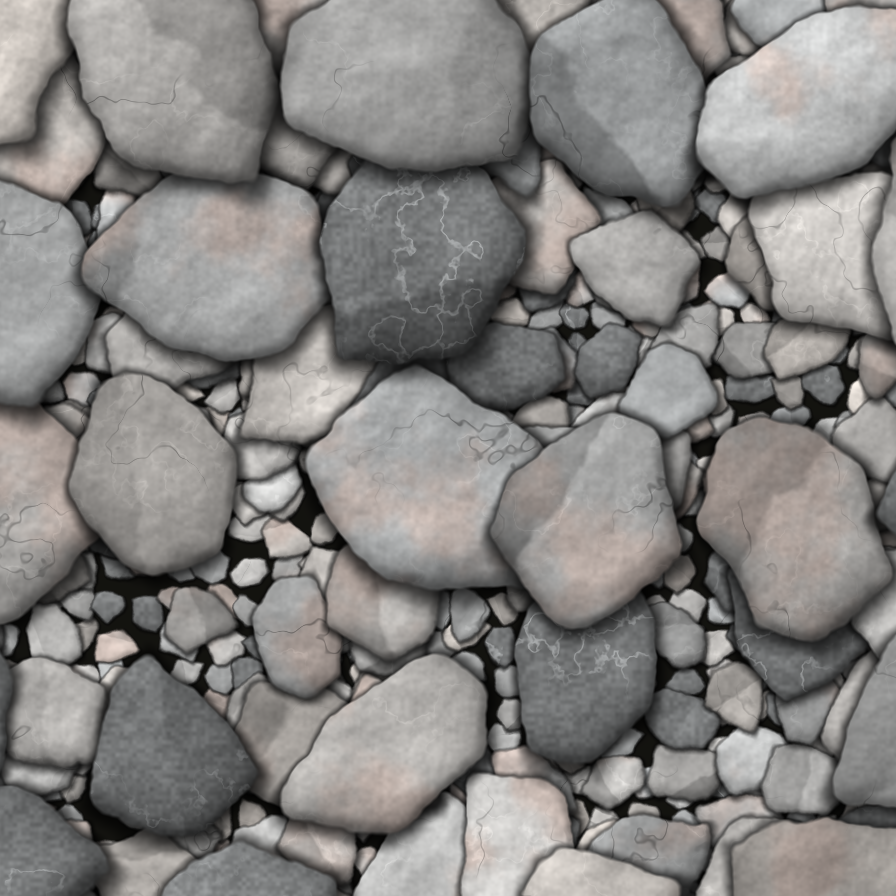
Write a three.js fragment shader that draws this texture.

```glsl
// Heap of broken grey limestone: large angular rocks over rubble and pebbles.
varying vec2 vUv;

const vec3 GAP_COLOR = vec3(0.075, 0.073, 0.06);
const vec3 WARM_TINT = vec3(1.03, 0.995, 0.96);
const vec3 COOL_TINT = vec3(0.985, 1.0, 1.005);
const vec3 RUST_TINT = vec3(1.06, 0.965, 0.92);
const vec2 LIGHT_DIR = vec2(-0.5, 0.866);
const float PALE_LOW = 0.60;        // tone range of the pale stones
const float PALE_HIGH = 0.80;
const float DARK_TONE = 0.47;
const float DARK_SHARE = 0.2;
const float SHADOW_LEVEL = 0.24;
const float EDGE_SOFT = 0.0022;     // outline blur, in canvas units
const float ROUNDING = 17.0;        // higher gives sharper corners
const float SIDES = 7.0;
const float TAU = 6.2831853;

float hash(vec2 p) {
  return fract(sin(dot(p, vec2(127.1, 311.7))) * 43758.5453);
}

float noise(vec2 p) {
  vec2 i = floor(p), f = fract(p);
  f = f * f * (3.0 - 2.0 * f);
  return mix(mix(hash(i), hash(i + vec2(1.0, 0.0)), f.x),
             mix(hash(i + vec2(0.0, 1.0)), hash(i + 1.0), f.x), f.y);
}

float fbm(vec2 p) {
  float sum = 0.0, amp = 0.5;
  for (int i = 0; i < 5; i++) {
    sum += amp * noise(p);
    p = mat2(1.6, 1.2, -1.2, 1.6) * p + 7.3;
    amp *= 0.5;
  }
  return sum;
}

// Thin bright lines along the middle level of the noise.
float veins(vec2 p, float width) {
  return 1.0 - smoothstep(0.0, width, abs(fbm(p) - 0.48));
}

// Mineral colour and rough relief of one stone face.
vec3 rockSurface(vec2 p, vec2 id) {
  vec2 s = p + 5.0 * vec2(hash(id + 2.1), hash(id + 4.7));
  float kind = hash(id + 8.3);
  float dark = 1.0 - step(DARK_SHARE, kind);
  float tone = mix(mix(PALE_LOW, PALE_HIGH, hash(id + 6.9)), DARK_TONE, dark);
  float mottle = fbm(s * 13.0);
  float relief = fbm(s * 18.0) - fbm(s * 18.0 + LIGHT_DIR * 0.14);
  float grain = noise(s * 210.0) - 0.5;
  tone *= 1.0 + 0.3 * (mottle - 0.48) - 0.7 * relief + (0.07 + 0.14 * dark) * grain;
  float patches = smoothstep(0.4, 0.65, fbm(s * 9.0 + 31.0));
  tone += (0.05 + 0.13 * dark) * veins(s * 22.0, 0.03) * patches;
  tone -= 0.16 * (1.0 - dark) * veins(s * 7.0 + 17.0, 0.007) * patches;
  vec3 tint = mix(COOL_TINT, WARM_TINT, hash(id + 3.3) * (1.0 - dark));
  float rust = smoothstep(0.5, 0.68, fbm(s * 8.0 + 53.0)) * step(0.45, kind);
  return tone * mix(tint, RUST_TINT, 0.8 * rust);
}

// Draws one stone, and its contact shadow, over the colour below.
vec3 paintStone(vec3 below, vec2 p, vec2 q, float radius, vec2 id) {
  float spin = TAU * hash(id + 1.7);
  float c = cos(spin), s = sin(spin);
  mat2 turn = mat2(c, -s, s, c);
  float stretch = mix(1.0, 1.25, hash(id + 5.1));
  q = turn * q / vec2(stretch, 1.0 / stretch);

  // Smooth intersection of half planes, with the blended outward normal.
  float total = 0.0;
  vec2 normal = vec2(0.0);
  for (float k = 0.0; k < SIDES; k++) {
    vec2 key = id + k * 1.37;
    float a = TAU * (k + 0.75 * hash(key)) / SIDES;
    vec2 side = vec2(cos(a), sin(a));
    float w = exp(ROUNDING * (dot(q, side) - mix(0.74, 1.1, hash(key + 9.2))));
    total += w;
    normal += w * side;
  }
  float d = log(total) / ROUNDING;
  normal = (normal / total) * turn;
  float lit = dot(normal, LIGHT_DIR);

  below *= mix(SHADOW_LEVEL, 1.0, smoothstep(-0.03, 0.17 - 0.08 * lit, d));
  float cover = 1.0 - smoothstep(-EDGE_SOFT, EDGE_SOFT, d * radius);
  if (cover <= 0.0) return below;

  // Rounded flanks, one broken facet and a dark underside.
  float bevel = smoothstep(-0.48, 0.04, d);
  float shade = 1.0 + bevel * (0.2 * lit - 0.1);
  float fa = TAU * hash(id + 7.7);
  float crease = dot(q, vec2(cos(fa), sin(fa))) - 0.6 * hash(id + 2.9);
  crease += 0.5 * (fbm(p * 16.0 + id) - 0.48);
  shade += smoothstep(-0.05, 0.06, crease) * 0.32 * (hash(id + 6.1) - 0.65);
  shade *= 1.0 - (0.2 - 0.18 * lit) * smoothstep(-0.14, 0.0, d);
  return mix(below, rockSurface(p, id) * shade, cover);
}

// One jittered grid of stones; cells always paint in the same order.
vec3 stoneLayer(vec3 color, vec2 p, float cells, float share, float seed) {
  vec2 g = p * cells + seed;
  vec2 rough = vec2(fbm(g * 2.2), fbm(g * 2.2 + 19.0)) - 0.48;
  vec2 home = floor(g);
  for (float j = -1.0; j <= 1.0; j++) {
    for (float i = -1.0; i <= 1.0; i++) {
      vec2 id = home + vec2(i, j);
      vec2 jitter = vec2(hash(id + 0.3), hash(id + 0.9)) - 0.5;
      float size = mix(0.42, 0.62, hash(id + 1.1));
      vec2 q = (g + 0.2 * rough - id - 0.5 - 0.44 * jitter) / size;
      if (hash(id + 3.9) < share && dot(q, q) < 4.0)
        color = paintStone(color, p, q, size / cells, id);
    }
  }
  return color;
}

void main() {
  vec3 color = GAP_COLOR;
  color = stoneLayer(color, vUv, 25.0, 0.95, 71.4);
  color = stoneLayer(color, vUv, 13.0, 0.75, 43.7);
  color = stoneLayer(color, vUv, 7.3, 0.7, 27.2);
  color = stoneLayer(color, vUv, 4.3, 0.88, 11.6);
  gl_FragColor = vec4(clamp(color, 0.0, 1.0), 1.0);
}
```
